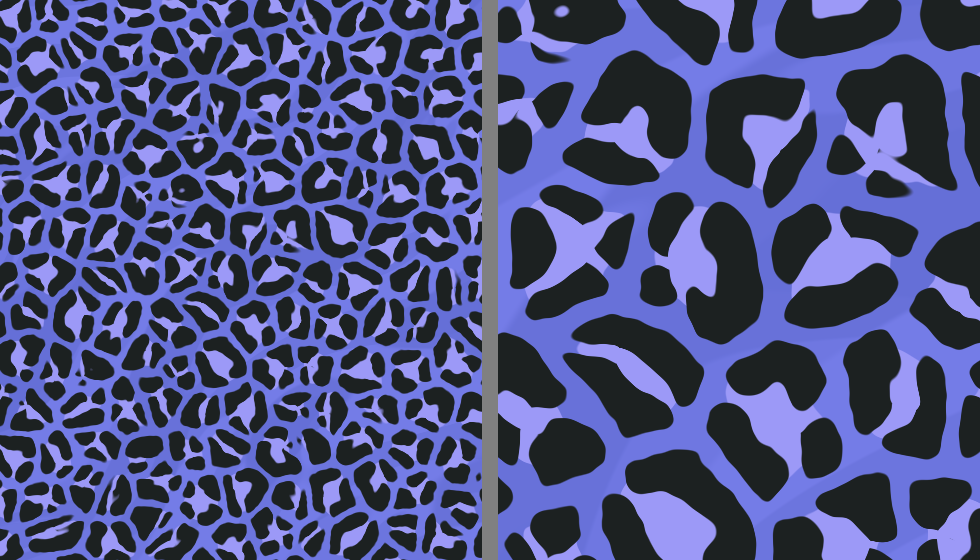
Left, the full canvas; right, a detail of the centre.
Reproduce this pattern procedurally as a WebGL 2 fragment shader.

```glsl
#version 300 es
precision highp float;
// Leopard rosettes: dark broken rings with lilac hearts on a streaked periwinkle ground.

#define SCALE 12.8        // rosettes per canvas height
#define JITTER 0.7        // scatter of rosette centres
#define SIZE_SPREAD 0.17  // difference between large and small rosettes
#define MARGIN 0.072      // half the space between neighbours
#define THICKNESS 0.3     // width of the ring arcs
#define ARC_GAP 0.085     // opening between arcs
#define ROUNDING 0.045    // softness of rosette corners
#define WOBBLE 0.1        // unevenness of the outlines
#define INK vec3(0.11, 0.13, 0.13)
#define HEART vec3(0.61, 0.60, 0.97)
#define GROUND vec3(0.455, 0.485, 0.905)
#define SHADE vec3(0.385, 0.425, 0.83)

uniform vec2 u_resolution;
out vec4 fragColor;

const float PI = 3.14159265;

vec3 hash3(vec2 p) {
    vec3 q = fract(p.xyx * vec3(0.1031, 0.1030, 0.0973));
    q += dot(q, q.yxz + 33.33);
    return fract((q.xxy + q.yzz) * q.zyx);
}

float cornerSlope(vec2 corner, vec2 offset) {
    float angle = 2.0 * PI * hash3(corner + 71.0).x;
    return dot(vec2(cos(angle), sin(angle)), offset);
}

float gradientNoise(vec2 p) {
    vec2 i = floor(p), f = fract(p);
    vec2 u = f * f * f * (f * (f * 6.0 - 15.0) + 10.0);
    vec2 e = vec2(1.0, 0.0);
    return mix(mix(cornerSlope(i, f), cornerSlope(i + e, f - e), u.x),
               mix(cornerSlope(i + e.yx, f - e.yx), cornerSlope(i + 1.0, f - 1.0), u.x), u.y);
}

// Rosette centre in xy, size weight in z; odd rows are shifted by half a cell.
vec3 rosette(vec2 cell) {
    vec3 h = hash3(cell);
    vec2 shift = vec2(0.5 * mod(cell.y, 2.0) - 0.25, 0.0);
    return vec3(cell + 0.5 + shift + JITTER * (h.xy - 0.5), SIZE_SPREAD * h.z);
}

float power(vec2 p, vec3 spot) {
    vec2 v = p - spot.xy;
    return dot(v, v) - spot.z;
}

// Signed distance to the arcs; depth is the distance in from the territory border.
float arcDistance(vec2 v, float depth, vec3 seed, float size) {
    float halfWidth = 0.5 * THICKNESS;
    float count = 2.0 + floor(1.2 * size + 1.3 * seed.x);
    float angle = atan(v.y, v.x) + 2.0 * PI * seed.y;
    float uneven = 0.45 * seed.z;
    float stretch = 1.0 + uneven * cos(angle);
    float sector = (angle + uneven * sin(angle)) * count / (2.0 * PI) + seed.z;
    float past = (abs(fract(sector) - 0.5) - 0.5) * 2.0 * PI / count;
    float overrun = past * length(v) / stretch + 0.5 * ARC_GAP + halfWidth;
    return length(vec2(max(overrun, 0.0), depth - MARGIN - halfWidth)) - halfWidth;
}

// Translucent streaks that sweep up to the right.
vec3 ground(vec2 p) {
    vec2 q = mat2(0.82, -0.57, 0.57, 0.82) * p;
    q.y += 0.06 * sin(7.0 * q.x + 2.0 * p.y);
    float broad = gradientNoise(q * vec2(2.2, 7.0) + 3.0);
    float fine = gradientNoise(q * vec2(3.0, 12.0) + 19.0);
    vec3 color = mix(GROUND, SHADE, 0.7 * smoothstep(-0.04, 0.0, broad));
    color = mix(color, SHADE, 0.45 * smoothstep(0.1, 0.13, fine));
    return mix(color, GROUND, 0.6 * smoothstep(0.14, 0.17, -fine));
}

void main() {
    vec2 uv = gl_FragCoord.xy / u_resolution.y;
    vec2 p = uv * SCALE;
    float pixel = 0.75 * SCALE / u_resolution.y;
    p += WOBBLE * vec2(gradientNoise(p * 2.1), gradientNoise(p * 2.1 + 40.0));
    p += 0.25 * WOBBLE * vec2(gradientNoise(p * 7.0), gradientNoise(p * 7.0 + 40.0));

    // Find the territory that holds this point.
    vec2 base = floor(p), home = base;
    float nearest = 1e3;
    for (int y = -2; y <= 2; y++)
    for (int x = -2; x <= 2; x++) {
        vec2 cell = base + vec2(x, y);
        float d = power(p, rosette(cell));
        if (d < nearest) { nearest = d; home = cell; }
    }

    // Rounded distance to the territory border.
    vec3 spot = rosette(home);
    float sum = 0.0;
    for (int y = -2; y <= 2; y++)
    for (int x = -2; x <= 2; x++) {
        vec2 cell = base + vec2(x, y);
        if (cell == home) continue;
        vec3 other = rosette(cell);
        float border = (power(p, other) - nearest) / (2.0 * distance(other.xy, spot.xy));
        sum += exp(-border / ROUNDING);
    }
    float depth = -ROUNDING * log(max(sum, 1e-20));

    // Layer ground, heart and ink.
    float arcs = arcDistance(p - spot.xy, depth, hash3(home + 137.0), spot.z / SIZE_SPREAD);
    float heartEdge = MARGIN + 0.1 + 0.12 * gradientNoise(p * 2.5 + 9.0);
    vec3 color = ground(uv);
    color = mix(color, HEART, smoothstep(-pixel, pixel, depth - heartEdge));
    color = mix(color, INK, smoothstep(pixel, -pixel, arcs));
    fragColor = vec4(color, 1.0);
}
```
